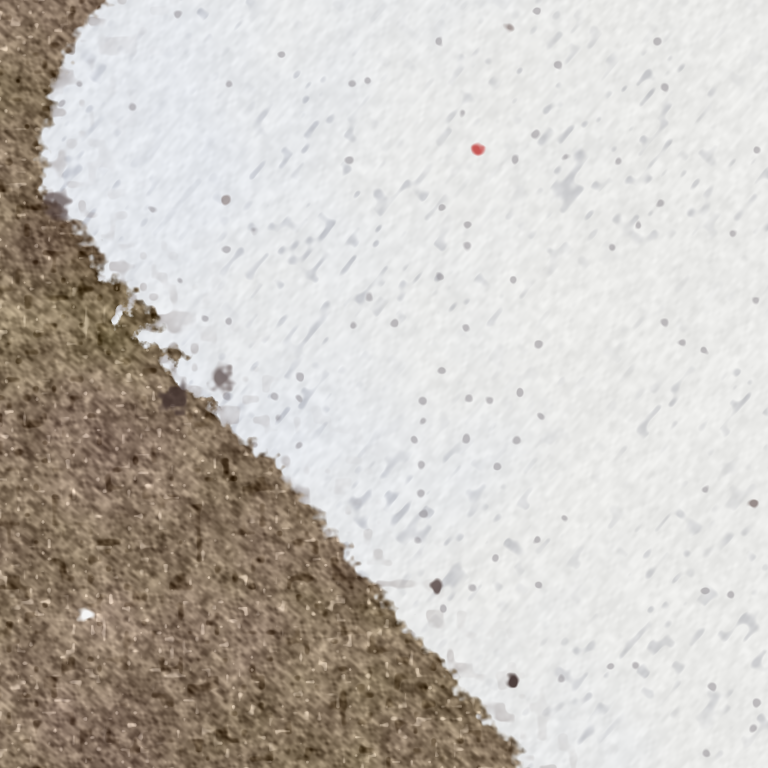
This texture is drawn by a Shadertoy shader. Its source:

```glsl
// Bright snow lying over grainy brown soil, split by a ragged diagonal edge.
// A curved boundary function is frayed by layered value noise; stretched noise
// gives both grounds their grain, and hashed cells scatter small specks.

float hash(vec2 p) {
    vec3 q = fract(vec3(p.xyx) * 0.1031);
    q += dot(q, q.yzx + 33.33);
    return fract((q.x + q.y) * q.z);
}

float noise(vec2 p) {
    vec2 i = floor(p), f = fract(p);
    f = f * f * (3.0 - 2.0 * f);
    return mix(mix(hash(i), hash(i + vec2(1, 0)), f.x),
               mix(hash(i + vec2(0, 1)), hash(i + vec2(1, 1)), f.x), f.y);
}

float fbm(vec2 p) {
    float sum = 0.0, amp = 0.5;
    for (int i = 0; i < 4; i++) {
        sum += amp * noise(p);
        p = mat2(1.6, 1.2, -1.2, 1.6) * p + 7.3;
        amp *= 0.5;
    }
    return sum / 0.9375;
}

// Soft round blot with a slightly irregular rim.
float blot(vec2 p, vec2 centre, float radius) {
    float d = length(p - centre) + (noise(p * 130.0) - 0.5) * radius * 0.8;
    return 1.0 - smoothstep(radius * 0.45, radius * 1.15, d);
}

// Wide falloff around a stretched, diagonal region.
float region(vec2 p, vec2 centre, vec2 size) {
    vec2 q = mat2(0.77, -0.64, 0.64, 0.77) * (p - centre) / size;
    return exp(-dot(q, q));
}

// Positive on the snow side; y runs downwards.
float snowSide(vec2 p) {
    float bend = max(0.2 - p.y, 0.0);
    float upper = 0.057 + 2.0 * bend * bend;
    float lower = 0.06 + 0.833 * (p.y - 0.25);
    float edge = max(upper, lower);
    float slope = lower > upper ? 0.77 : 0.95;
    return (p.x - edge) * slope;
}

vec3 soilColor(vec2 p, vec2 diag) {
    float grain = noise(diag * vec2(95.0, 165.0));
    float fine = noise(diag * vec2(190.0, 260.0) + 31.0);
    float clump = fbm(p * 24.0 + 5.0);
    float light = (grain - 0.5) * 0.25 + (fine - 0.5) * 0.20 + (clump - 0.5) * 0.22;
    vec3 c = vec3(0.525, 0.455, 0.375) + light * vec3(1.0, 0.97, 0.9);
    // Broad drift between reddish and olive earth.
    c += (fbm(p * 7.0 + 2.0) - 0.5) * vec3(0.02, -0.01, 0.06);
    // Pale grit and dark pits.
    c += 0.22 * smoothstep(0.78, 0.98, noise(p * 125.0 + 80.0));
    c -= 0.16 * smoothstep(0.72, 0.95, noise(p * 85.0 + 17.0));
    return c;
}

vec3 snowColor(vec2 p, vec2 diag) {
    vec3 c = mix(vec3(0.895, 0.907, 0.925), vec3(0.918, 0.918, 0.910),
                 smoothstep(0.1, 0.9, p.x + (fbm(p * 5.0) - 0.5) * 0.7));
    float streak = noise(diag * vec2(125.0, 60.0) + 9.0);
    float fine = noise(diag * vec2(230.0, 130.0) + 4.0);
    c += (streak - 0.5) * 0.045 + (fine - 0.5) * 0.04;
    // Faint grey-blue smudges, gathered in patches.
    float patches = smoothstep(0.42, 0.7, fbm(p * 8.0 + 13.0));
    float smudge = smoothstep(0.68, 0.95, noise(diag * vec2(100.0, 58.0) + 51.0));
    c -= smudge * (0.025 + 0.10 * patches) * vec3(1.0, 0.98, 0.85);
    // Sparse scattered specks, one candidate per cell.
    vec2 cell = floor(p * 32.0);
    vec2 centre = (cell + 0.25 + 0.5 * vec2(hash(cell + 3.0), hash(cell + 71.0))) / 32.0;
    float present = step(0.9, hash(cell + 140.0));
    return mix(c, vec3(0.55, 0.53, 0.55), 0.5 * present * blot(p, centre, 0.0055));
}

void mainImage(out vec4 fragColor, in vec2 fragCoord) {
    vec2 p = fragCoord / iResolution.xy;
    p.y = 1.0 - p.y;
    vec2 diag = mat2(0.77, -0.64, 0.64, 0.77) * p;

    // Fray the edge, then break it up around the half-melted patches.
    float side = snowSide(p);
    float rough = (fbm(p * 34.0) - 0.5) * 0.032 + (noise(p * 135.0) - 0.5) * 0.014;
    float melt = region(p, vec2(0.265, 0.505), vec2(0.075, 0.023));
    float crumbs = region(p, vec2(0.135, 0.40), vec2(0.075, 0.030));
    float broken = fbm(p * 52.0 + 21.0) - 0.5;
    side += rough + melt * (0.032 + broken * 0.09) + crumbs * (0.012 + broken * 0.13);
    float snow = smoothstep(-0.007, 0.007, side);

    // Damp, darker soil along the edge and in the clumps.
    vec3 soil = soilColor(p, diag);
    soil -= 0.07 * exp(-abs(side) * 38.0);
    soil -= 0.10 * region(p, vec2(0.13, 0.345), vec2(0.10, 0.035));
    vec3 color = mix(soil, snowColor(p, diag), snow);

    // Dirt thrown onto the snow beside the lower edge.
    float dirt = exp(-max(side, 0.0) * 28.0) * smoothstep(0.6, 0.82, noise(p * 75.0 + 44.0));
    color = mix(color, vec3(0.52, 0.47, 0.46), 0.45 * dirt * snow);

    // Individual stones, clods and the red fleck.
    vec3 dark = vec3(0.25, 0.19, 0.18);
    color = mix(color, dark, 0.80 * blot(p, vec2(0.229, 0.520), 0.021));
    color = mix(color, dark + 0.12, 0.75 * blot(p, vec2(0.290, 0.492), 0.017));
    color = mix(color, dark + 0.1, 0.70 * blot(p, vec2(0.072, 0.268), 0.020));
    color = mix(color, dark, 0.92 * blot(p, vec2(0.668, 0.887), 0.010));
    color = mix(color, dark + 0.1, 0.85 * blot(p, vec2(0.569, 0.763), 0.010));
    color = mix(color, dark + 0.2, 0.70 * blot(p, vec2(0.980, 0.656), 0.007));
    color = mix(color, dark + 0.25, 0.65 * blot(p, vec2(0.663, 0.036), 0.007));
    color = mix(color, dark + 0.25, 0.60 * blot(p, vec2(0.294, 0.260), 0.006));
    color = mix(color, vec3(0.76, 0.28, 0.27), 0.90 * blot(p, vec2(0.622, 0.193), 0.009));
    color = mix(color, vec3(0.96), blot(p, vec2(0.111, 0.801), 0.010));
    fragColor = vec4(clamp(color, 0.0, 1.0), 1.0);
}
```
